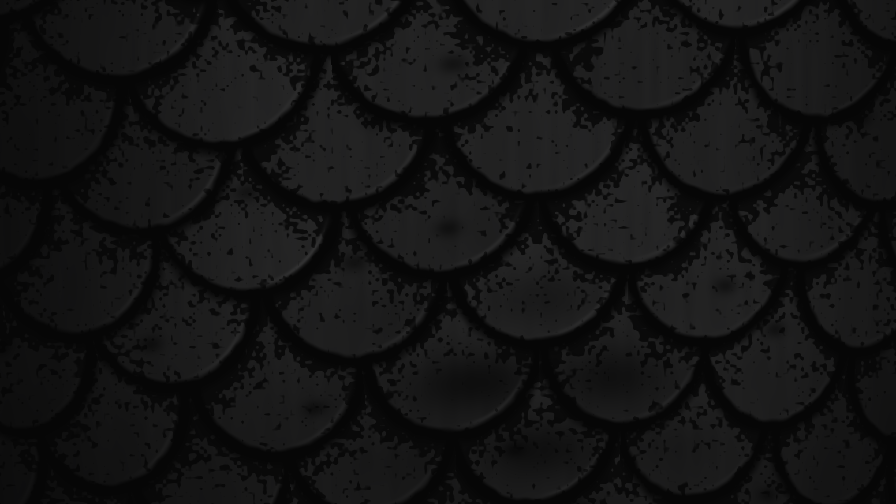
A Shadertoy shader for this pattern:

```glsl
// Dark overlapping metal scales wrapped around a tapering tower, with gritty seams.

// Layout, in canvas heights
const float AXIS_X = 1.07;         // column that runs straight down
const float SCALE_WIDTH = 0.43;    // column spacing at the top
const float TAPER = 0.1015;        // spacing lost towards the bottom
const float ROW_PITCH = 0.153;
const float FIRST_TIP = 0.07;      // depth of the first row of tips
const float ROW_SAG = 0.0112;      // bend of the rows around the tower
const float SAG_CENTRE = 0.8;
const float WRAP = 0.26;           // angle per column
const float RADIUS = 0.475;        // in column spacings
const float JITTER = 0.035;

// Finish
const vec3 FACE = vec3(0.137, 0.137, 0.138);
const vec3 SEAM = vec3(0.022);
const float RIM_WIDTH = 0.012;
const float SHADOW_WIDTH = 0.032;
const float GRIT_REACH = 0.052;
const float GRIT_FREQUENCY = 135.0;

float hash(vec2 p) {
    vec3 q = fract(vec3(p.xyx) * 0.1031);
    q += dot(q, q.yzx + 33.33);
    return fract((q.x + q.y) * q.z);
}

float noise(vec2 p) {
    vec2 i = floor(p), f = fract(p);
    f = f * f * (3.0 - 2.0 * f);
    return mix(mix(hash(i), hash(i + vec2(1, 0)), f.x),
               mix(hash(i + vec2(0, 1)), hash(i + vec2(1, 1)), f.x), f.y);
}

// Upright strip closed by a half circle; the tip is at the origin, y points down
float scaleDistance(vec2 p) {
    return length(vec2(p.x, max(p.y + RADIUS, 0.0))) - RADIUS;
}

// Soft round spot, 1 at its centre
float spot(vec2 p, vec2 size) {
    p /= size;
    return exp(-dot(p, p));
}

void mainImage(out vec4 fragColor, in vec2 fragCoord) {
    vec2 uv = fragCoord / iResolution.y;
    float across = fragCoord.x / iResolution.x;
    float depth = 1.0 - uv.y;

    // Unwrap the tower: columns across, rows down
    float width = SCALE_WIDTH - TAPER * depth;
    float turn = WRAP * (uv.x - AXIS_X) / width + sin(WRAP);
    float column = asin(clamp(turn, -0.99, 0.99)) / WRAP - 1.0;
    float bend = column - SAG_CENTRE;
    float row = (depth - FIRST_TIP - ROW_SAG * bend * bend) / ROW_PITCH;

    // Upper rows lie on top: keep the first scale hit and the nearest one above it
    float cover = 1.0, edge = 0.0;
    vec2 local = vec2(0.0), id = vec2(0.0);
    for (int i = -1; i < 5; i++) {
        float r = floor(row) + float(i);
        float shift = 0.5 * mod(r, 2.0);
        vec2 cell = vec2(floor(column - shift + 0.5) + shift, r);
        vec2 key = cell * 2.0 + 40.0;
        vec2 nudge = JITTER * (2.0 * vec2(hash(key), hash(key + 71.0)) - 1.0);
        vec2 p = vec2(column - cell.x, (row - r) * ROW_PITCH / width) - nudge;
        float d = scaleDistance(p) * width;
        if (d < 0.0) {
            edge = -d;
            local = p;
            id = key;
            break;
        }
        cover = min(cover, d);
    }

    // Uneven outline, then rim and cast shadow
    float wobble = 0.006 * (noise(uv * 45.0) - 0.5);
    float rim = smoothstep(0.001, RIM_WIDTH, edge + wobble);
    float shadow = smoothstep(0.005, SHADOW_WIDTH, cover + wobble);

    // Speckled grit, densest under the scale above
    float grain = 0.65 * noise(uv * GRIT_FREQUENCY)
                + 0.35 * noise(uv * GRIT_FREQUENCY * 0.43 + 9.0);
    float patches = 0.55 + 0.9 * noise(uv * 14.0 + 3.0);
    float grime = exp(-cover / GRIT_REACH) * patches + 0.3 * exp(-edge / 0.025);
    float threshold = 0.10 + 0.75 * grime;
    float grit = 1.0 - smoothstep(threshold - 0.08, threshold + 0.08, grain);

    // Broad light: dim sides and foot
    float light = mix(0.42, 1.0, smoothstep(-0.04, 0.36, across));
    light *= 1.0 - 0.4 * smoothstep(0.78, 1.05, across);
    light *= 1.0 - 0.22 * smoothstep(0.6, 1.0, depth);

    // Each face: own tone, a dent on some, dark gloss low in the middle
    float tone = 0.9 + 0.16 * hash(id + 13.0);
    tone *= 0.95 + 0.1 * noise(uv * vec2(60.0, 7.0));
    vec2 dentAt = vec2(hash(id + 5.0) - 0.5, -0.22 - 0.3 * hash(id + 8.0));
    float dented = step(0.6, hash(id + 27.0));
    tone *= 1.0 - 0.45 * dented * spot(local - dentAt * vec2(0.5, 1.0), vec2(0.07, 0.045));
    float gloss = spot(uv - vec2(1.06, 0.23), vec2(0.27, 0.2));
    tone *= 1.0 - 0.72 * gloss * spot(local - vec2(0.03, -0.28), vec2(0.4, 0.17));

    // Worn glint along the lower right rim
    float glint = spot(vec2(edge - 0.014, 0.0), vec2(0.004, 1.0));
    glint *= smoothstep(-0.05, 0.25, local.x) * smoothstep(-0.4, -0.15, local.y);
    glint *= 0.2 + 0.8 * hash(id + 19.0);

    float exposed = rim * shadow * (1.0 - 0.82 * grit);
    vec3 color = mix(SEAM, FACE * tone * light, exposed);
    color += 0.055 * glint * light * rim * shadow;
    fragColor = vec4(color, 1.0);
}
```
